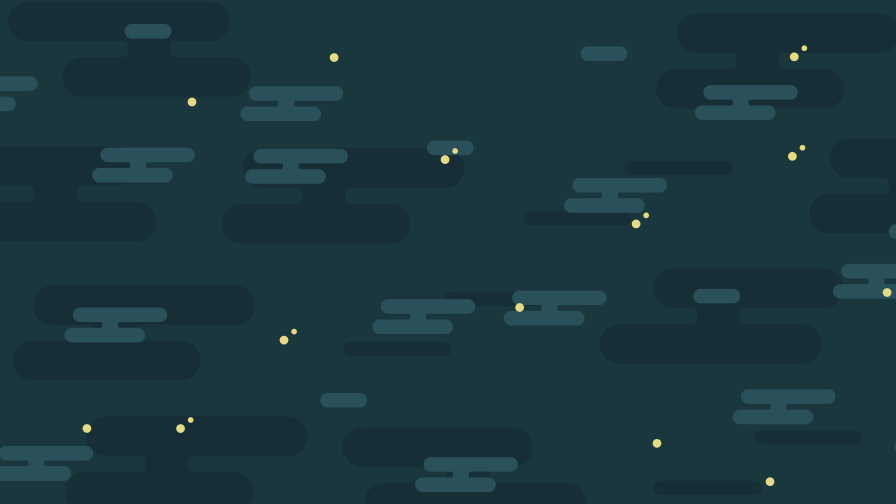
Reproduce this pattern procedurally as a WebGL 1 fragment shader.

```glsl
precision highp float;
// Flat night sky: broad dark clouds, small pale clouds and yellow fireflies.
// Each layer is a grid of cells with shifted rows; every cell holds one
// jittered shape, built from rounded bars as a signed distance.
// Lengths are in units of the canvas height.

uniform vec2 u_resolution;

const vec3 SKY = vec3(0.106, 0.216, 0.243);
const vec3 DARK_CLOUD = vec3(0.090, 0.182, 0.212);
const vec3 PALE_CLOUD = vec3(0.165, 0.314, 0.353);
const vec3 FIREFLY = vec3(0.900, 0.860, 0.520);
const float FAR = 10.0;

float hash(vec2 cell, float seed) {
  vec3 q = fract(vec3(cell, seed) * vec3(0.1031, 0.1137, 0.0973) + 0.37);
  q += dot(q, q.yzx + 19.19);
  return fract((q.x + q.y) * q.z);
}

// Signed random offset within the given reach
vec2 jitter(vec2 cell, float seed, vec2 reach) {
  return (2.0 * vec2(hash(cell, seed), hash(cell, seed + 5.0)) - 1.0) * reach;
}

// Evenly spread value that decides what a cell holds
float kindOf(vec2 cell, float seed) {
  return fract(dot(cell, vec2(0.618, 0.236)) + seed);
}

// Cell index of a point, each row slid sideways by a random amount
vec2 cellAt(vec2 p, vec2 size, float seed) {
  float row = floor(p.y / size.y);
  float slide = hash(vec2(row, 3.0), seed);
  return vec2(floor(p.x / size.x + slide), row);
}

// Position relative to the centre of that cell
vec2 localIn(vec2 p, vec2 cell, vec2 size, float seed) {
  float slide = hash(vec2(cell.y, 3.0), seed);
  return p - (cell + 0.5 - vec2(slide, 0.0)) * size;
}

// Horizontal rounded bar
float bar(vec2 p, float halfLength, float radius) {
  return length(vec2(max(abs(p.x) - halfLength, 0.0), p.y)) - radius;
}

float box(vec2 p, vec2 halfSize) {
  vec2 d = abs(p) - halfSize;
  return length(max(d, 0.0)) + min(max(d.x, d.y), 0.0);
}

float smoothUnion(float a, float b, float k) {
  float h = max(k - abs(a - b), 0.0) / k;
  return min(a, b) - 0.25 * h * h * k;
}

// Two staggered bars joined by a neck; lengths are in bar radii
float cloud(vec2 p, float radius, vec2 barLengths, float lean, float neckShift) {
  vec2 q = p / radius;
  vec2 stagger = vec2(lean, 1.4);
  float bars = min(bar(q - stagger, barLengths.x, 1.0),
                   bar(q + stagger, barLengths.y, 1.0));
  float neck = box(q - vec2(neckShift, 0.0), vec2(1.08, 1.4));
  return smoothUnion(bars, neck, 0.3) * radius;
}

// Broad clouds, or a pair of thin bars in some of the gaps
float darkLayer(vec2 p, float seed) {
  vec2 size = vec2(0.593, 0.265);
  vec2 cell = cellAt(p, size, seed);
  vec2 q = localIn(p, cell, size, seed) - jitter(cell, seed, vec2(0.035, 0.03));
  float kind = kindOf(cell, 0.0);
  float lean = hash(cell, seed + 9.0) < 0.6 ? 0.95 : -0.95;
  vec2 lengths = hash(cell, seed + 11.0) < 0.7 ? vec2(4.6, 3.75) : vec2(3.8, 4.6);
  if (kind < 0.68) return cloud(q, 0.0393, lengths, lean, -0.6 * lean);
  vec2 apart = vec2(0.1, 0.05);
  float pair = min(bar(q - apart, 0.093, 0.0143), bar(q + apart, 0.093, 0.0143));
  return kind < 0.9 ? pair : FAR;
}

// Small clouds and single short bars
float paleLayer(vec2 p, float seed) {
  vec2 size = vec2(0.296, 0.25);
  vec2 cell = cellAt(p, size, seed);
  vec2 q = localIn(p, cell, size, seed) - jitter(cell, seed, vec2(0.036, 0.085));
  float kind = kindOf(cell, 0.3);
  float reach = mix(4.4, 5.5, smoothstep(0.0, 0.4, hash(cell, seed + 9.0)));
  if (kind < 0.42) return cloud(q, 0.0144, vec2(reach, reach - 0.95), 1.05, -0.3);
  return kind < 0.71 ? bar(q, 0.032, 0.0144) : FAR;
}

// Round lights, some with a smaller companion
float fireflyLayer(vec2 p, float seed) {
  vec2 size = vec2(0.296, 0.25);
  vec2 cell = cellAt(p, size, seed);
  vec2 q = localIn(p, cell, size, seed) - jitter(cell, seed, vec2(0.11, 0.085));
  float light = length(q) - 0.0086;
  float companion = length(q - vec2(0.02, 0.017)) - 0.0056;
  if (hash(cell, seed + 9.0) < 0.33) light = min(light, companion);
  return kindOf(cell.yx, 0.1) < 0.52 ? light : FAR;
}

vec3 paint(vec3 base, vec3 ink, float dist, float pixel) {
  return mix(base, ink, clamp(0.5 - dist / pixel, 0.0, 1.0));
}

void main() {
  float pixel = 1.0 / u_resolution.y;
  vec2 p = gl_FragCoord.xy * pixel;
  vec3 color = paint(SKY, DARK_CLOUD, darkLayer(p + vec2(0.0, 0.05), 2.0), pixel);
  color = paint(color, PALE_CLOUD, paleLayer(p, 23.0), pixel);
  color = paint(color, FIREFLY, fireflyLayer(p, 41.0), pixel);
  gl_FragColor = vec4(color, 1.0);
}
```
